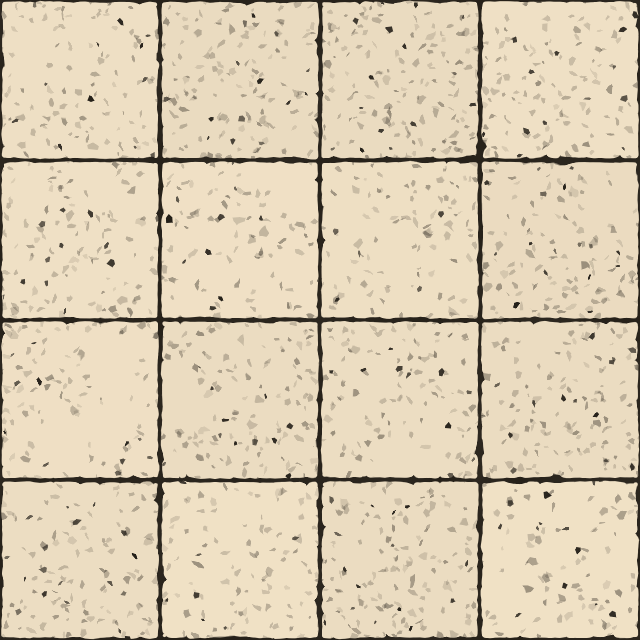
Write a Shadertoy shader that draws this texture.

```glsl
// Four by four cream terrazzo tiles with scattered stone chips and rough dark grout.

vec4 hash4(vec3 p) {
    vec4 q = fract(p.xyzx * vec4(0.1031, 0.1030, 0.0973, 0.1099));
    q += dot(q, q.wzxy + 33.33);
    return fract((q.xxyz + q.yzzw) * q.zywx);
}

// Wrapping value noise; linear blending keeps its creases angular
float noise(vec2 uv, float n, float seed) {
    vec2 i = floor(uv * n), f = fract(uv * n);
    vec2 a = mod(i, n), b = mod(i + 1.0, n);
    return mix(mix(hash4(vec3(a, seed)).x, hash4(vec3(b.x, a.y, seed)).x, f.x),
               mix(hash4(vec3(a.x, b.y, seed)).x, hash4(vec3(b, seed)).x, f.x), f.y);
}

// Distance to an irregular stretched pentagon of about unit radius
float chipShape(vec2 p, vec4 h) {
    float turn = 6.2832 * h.x;
    p = mat2(cos(turn), -sin(turn), sin(turn), cos(turn)) * p;
    p.y *= mix(1.0, 2.2, h.y);
    float d = -1.0;
    for (int i = 0; i < 5; i++) {
        float k = float(i);
        float angle = (k + 0.7 * fract(h.z * 7.3 * (k + 1.0))) * 6.2832 / 5.0;
        float reach = mix(0.5, 1.0, fract(h.w * 13.7 * (k + 1.0)));
        d = max(d, dot(p, vec2(cos(angle), sin(angle))) - reach);
    }
    return d;
}

// Combined opacity of one layer of chips, at most one chip in each of n by n cells
float chips(vec2 uv, float n, float seed, float density, float size, vec2 opacity) {
    float clear = 1.0;
    for (int y = -1; y <= 1; y++)
    for (int x = -1; x <= 1; x++) {
        vec2 cell = floor(uv * n) + vec2(x, y);
        vec2 id = mod(cell, n);
        vec4 h = hash4(vec3(id, seed));
        // Chips gather in drifts, and some tiles hold more than others
        float crowd = 0.35 + 0.9 * noise(id / n, 14.0, 3.0)
                    + 0.4 * hash4(vec3(floor(id * 4.0 / n), 5.0)).x;
        if (h.z > density * crowd) continue;
        vec4 g = hash4(vec3(id, seed + 31.0));
        float radius = size * mix(0.65, 1.25, g.w);
        float d = radius * chipShape((uv - (cell + h.xy) / n) / radius, g);
        float cover = clamp(0.5 - d * iResolution.y, 0.0, 1.0);
        clear *= 1.0 - cover * mix(opacity.x, opacity.y, h.w);
    }
    return 1.0 - clear;
}

void mainImage(out vec4 fragColor, in vec2 fragCoord) {
    vec2 uv = fragCoord / iResolution.xy;
    vec3 dark = vec3(0.16, 0.14, 0.11);

    // Tile body, slightly duller where chips are denser
    float tone = hash4(vec3(floor(uv * 4.0), 5.0)).x;
    vec3 color = mix(vec3(0.942, 0.882, 0.775), vec3(0.918, 0.858, 0.752), tone);

    // Translucent grey chips with ragged outlines, then dark ones
    vec2 ragged = uv + 0.007 * (vec2(noise(uv, 110.0, 11.0), noise(uv, 110.0, 12.0)) - 0.5);
    color = mix(color, dark, chips(ragged, 48.0, 21.0, 0.42, 0.0065, vec2(0.10, 0.24)));
    color = mix(color, dark, chips(ragged, 48.0, 22.0, 0.34, 0.0060, vec2(0.20, 0.42)));
    color = mix(color, dark * 0.85, chips(uv, 32.0, 23.0, 0.20, 0.0056, vec2(0.55, 1.0)));

    // Grout between rounded tiles, wavering and biting into their edges
    vec2 bent = uv + 0.0025 * (vec2(noise(uv, 48.0, 41.0), noise(uv, 48.0, 42.0)) - 0.5);
    vec2 corner = abs(fract(bent * 4.0) - 0.5) - 0.47;
    float outside = length(max(corner, 0.0)) + min(max(corner.x, corner.y), 0.0) - 0.03;
    float halfWidth = 0.0018 + 0.0022 * noise(uv, 128.0, 43.0)
                    + 0.007 * pow(noise(uv, 96.0, 44.0), 5.0);
    float grout = clamp(0.5 + (outside * 0.25 + halfWidth) * iResolution.y, 0.0, 1.0);
    vec3 groutColor = dark + 0.03 * (noise(uv, 16.0, 45.0) - 0.5);
    color = mix(color, groutColor, grout);

    fragColor = vec4(color, 1.0);
}
```
